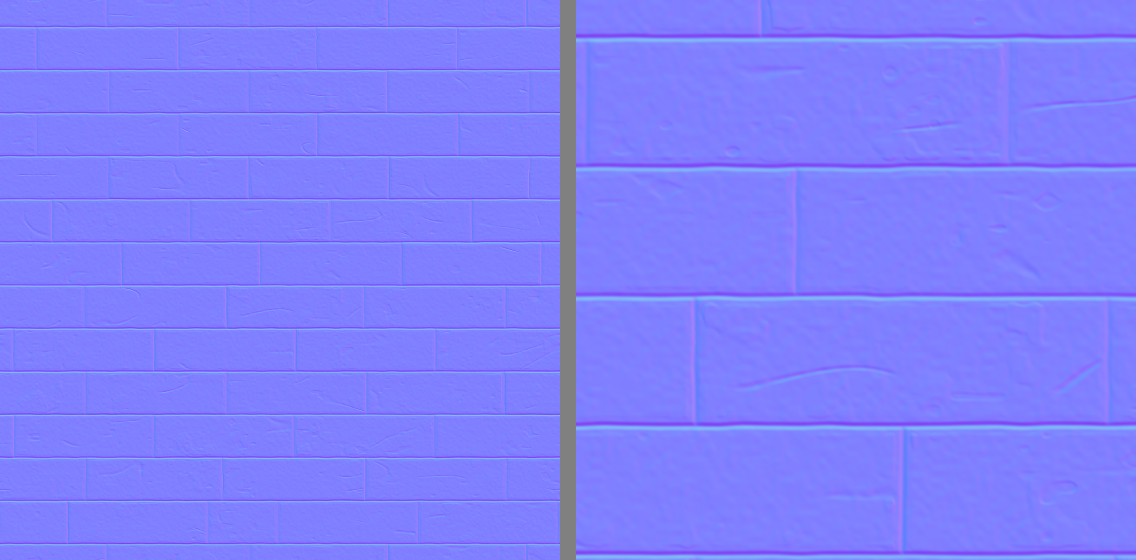
Left, the full canvas; right, a detail of the centre.
This texture map is drawn by a WebGL 1 fragment shader. Its source:

```glsl
precision highp float;
// Tangent-space normal map of a worn brick wall: 13 courses, four bricks across.

uniform vec2 u_resolution;

float hash(vec2 p) {
  return fract(sin(dot(p, vec2(127.1, 311.7))) * 43758.5453);
}

// Value noise with a whole number of cells across the tile; the seed differs per brick.
float noise(vec2 p, vec2 cells, float seed) {
  p *= cells;
  vec2 i = floor(p);
  vec2 f = p - i;
  f = f * f * (3.0 - 2.0 * f);
  vec2 a = mod(i, cells) + seed;
  vec2 b = mod(i + 1.0, cells) + seed;
  return mix(mix(hash(a), hash(vec2(b.x, a.y)), f.x),
             mix(hash(vec2(a.x, b.y)), hash(b), f.x), f.y);
}

// Sideways wander of the upright joint at the left of a brick.
float jointShift(float col, float row) {
  return 0.03 * hash(vec2(mod(col, 4.0) + 3.0, row + 7.0));
}

// Depth inside the brick from its sides and its beds, in canvas units.
// Also gives the brick's id and which half of it is hit (0 left, 1 right).
vec2 brickDepth(vec2 p, out vec2 id, out float side) {
  float y = p.y * 13.0 - 0.372;
  float row = mod(floor(y), 13.0);
  float x, left, right;
  if (row < 0.5) {
    // Course with two half bricks, measured in half-brick units.
    float u = mod(p.x * 8.0 + 0.03, 8.0);
    float start = u < 1.0 ? 0.0 : u < 3.0 ? 1.0 : u < 4.0 ? 3.0 : u < 6.0 ? 4.0 : 6.0;
    float size = (start < 0.5 || start == 3.0) ? 1.0 : 2.0;
    x = u * 0.5;
    left = start * 0.5;
    right = left + size * 0.5;
    id = vec2(start, row);
  } else {
    // Running bond; the upper courses are shifted.
    float offset = row < 5.5 ? 0.09 + 0.5 * mod(row, 2.0)
                             : 0.755 - 0.5 * mod(row, 2.0);
    if (row > 5.5 && row < 7.5) offset += 0.09;
    x = p.x * 4.0 - offset;
    float col = floor(x);
    if (x < col + jointShift(col, row)) col -= 1.0;
    left = col + jointShift(col, row);
    right = col + 1.0 + jointShift(col + 1.0, row);
    id = vec2(mod(col, 4.0), row);
  }
  side = step(0.5 * (left + right), x);
  return vec2(min(x - left, right - x) / 4.0, min(fract(y), 1.0 - fract(y)) / 13.0);
}

float height(vec2 p) {
  vec2 id;
  float side;
  vec2 wobble = vec2(noise(p, vec2(60.0), 1.0), noise(p, vec2(60.0), 9.0)) - 0.5;
  vec2 depth = brickDepth(p + 0.001 * wobble, id, side);
  vec2 corner = max(0.006 - depth, 0.0);
  float d = min(0.006 - length(corner), min(depth.x, depth.y));
  float seed = floor(hash(id + 2.0) * 90.0) + 0.37;
  float wear = hash(id + 31.0);
  float rough = noise(p, vec2(150.0), seed);
  float grain = noise(p, vec2(256.0), seed + 3.0);

  // Thin groove: firm along the beds, fainter and uneven at the sides
  float sideFloor = 0.45 + 0.5 * hash(id + 5.0 + 8.0 * side);
  float groove = smoothstep(0.0, 0.0025, depth.y)
               * mix(sideFloor, 1.0, smoothstep(0.0, 0.0025, depth.x));
  float h = (0.00065 + 0.0003 * hash(id + 17.0)) * groove;
  h += 0.00012 * smoothstep(0.0, 0.012, d);

  // Ragged, broken rim just inside the edge
  float rim = 0.001 + 0.007 * noise(p, vec2(46.0), seed) + 0.004 * rough;
  float rimForce = (0.3 + 0.7 * wear) * noise(p, vec2(30.0), seed + 7.0);
  h += 0.0004 * rimForce * smoothstep(0.0, 0.0022, d - rim);

  // Fine scratches of varied slant, broken up by a mask
  float face = smoothstep(0.003, 0.008, d);
  vec2 bent = p + vec2(0.0, 0.05 * noise(p, vec2(10.0, 14.0), seed + 47.0));
  float line = abs(noise(bent, vec2(14.0, 34.0), seed + 5.0) - 0.5);
  float scratchMask = smoothstep(0.62, 0.76, noise(p, vec2(22.0, 38.0), seed + 11.0));
  h -= 0.0005 * face * scratchMask * (1.0 - smoothstep(0.0, 0.06, line)) * (0.5 + rough);

  // Small chips
  float chips = smoothstep(0.78, 0.9, noise(p, vec2(75.0, 130.0), seed + 19.0));
  float chipMask = smoothstep(0.5, 0.75, noise(p, vec2(16.0, 26.0), seed + 23.0));
  h -= 0.0004 * face * chips * chipMask;

  // Grain in patches and near the edges, over gentle waves
  float patchMask = smoothstep(0.45, 0.8, noise(p, vec2(14.0, 28.0), seed + 29.0));
  float edgeMask = 1.0 - smoothstep(0.004, 0.016, d);
  float grainForce = 0.00004 + 0.00016 * max(patchMask * wear, 0.7 * edgeMask);
  h += smoothstep(0.0, 0.004, d) * grainForce * (grain + rough);
  h += face * 0.00022 * noise(p, vec2(26.0, 42.0), seed + 41.0);
  return h;
}

void main() {
  vec2 p = gl_FragCoord.xy / u_resolution;
  vec2 e = vec2(0.0009, 0.0);
  // Slope by central differences, which also smooths the edges
  vec2 slope = vec2(height(p + e.xy) - height(p - e.xy),
                    height(p + e.yx) - height(p - e.yx)) / (2.0 * e.x);
  vec3 normal = normalize(vec3(-slope, 1.0));
  gl_FragColor = vec4(normal * 0.5 + 0.5, 1.0);
}
```
